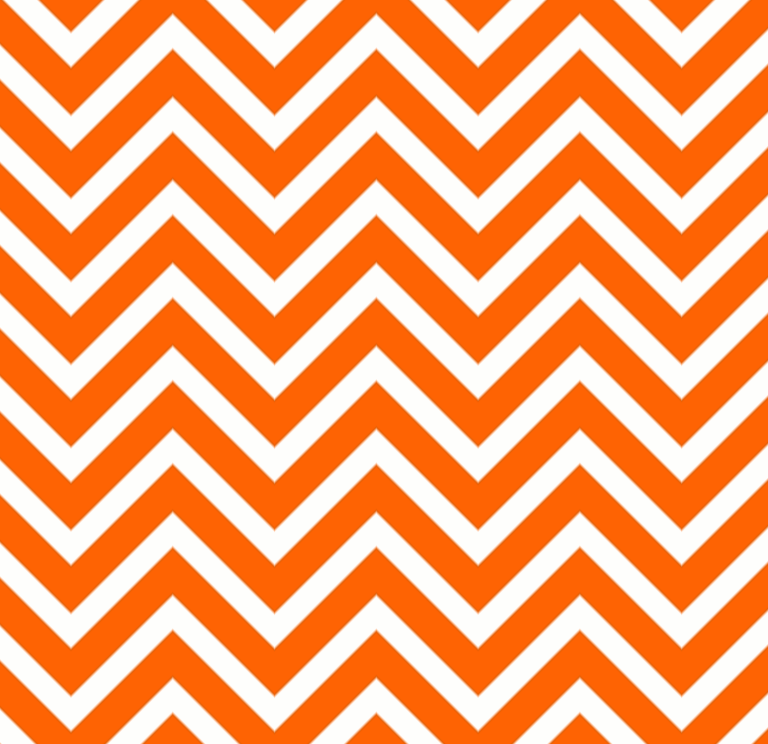
Give the GLSL for this pattern, as a Shadertoy shader.

```glsl
// Orange and white chevron stripes: x is folded into a triangle wave that
// shifts evenly repeated horizontal bands. The soft band edges carry a thin
// burnt fringe on their orange side. Lengths are in canvas heights.

// Distance from the nearest peak of a zigzag with the given period.
float zigzag(float x, float period) {
    return abs(mod(x + 0.5 * period, period) - 0.5 * period);
}

// Signed distance to the white bands, positive inside.
float chevronBand(vec2 p) {
    const float slope = 0.995, spacing = 0.11156, halfBand = 0.0236;
    float drop = p.y - 0.0188 - halfBand - slope * zigzag(p.x - 0.5058, 0.2736);
    float fromCentre = abs(mod(drop + 0.5 * spacing, spacing) - 0.5 * spacing);
    return (halfBand - fromCentre) / sqrt(1.0 + slope * slope);
}

void mainImage(out vec4 fragColor, in vec2 fragCoord) {
    // Measured from the upper left corner, y running down
    vec2 p = vec2(fragCoord.x, iResolution.y - fragCoord.y) / iResolution.y;

    const vec3 orange = vec3(0.995, 0.388, 0.012);
    const vec3 white = vec3(0.995, 0.995, 0.988);

    // Soft edge, never thinner than a pixel
    float softness = max(0.0026, 0.8 / iResolution.y);
    float edge = chevronBand(p) / softness;
    vec3 colour = mix(orange, white, smoothstep(-1.0, 1.0, edge));

    // Burnt fringe just outside the white
    float fringe = exp(-pow((edge + 0.6) / 0.5, 2.0));
    colour -= fringe * vec3(0.09, 0.02, 0.0);

    fragColor = vec4(colour, 1.0);
}
```
